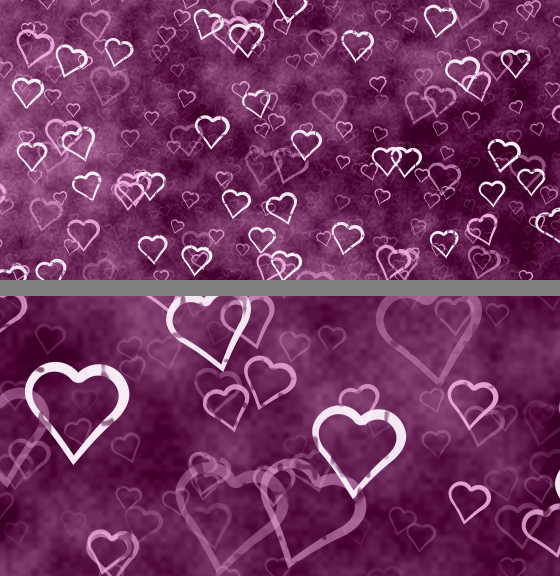
Top: the whole. Bottom: its middle third, enlarged.
Write a WebGL 1 fragment shader that draws this pattern.

```glsl
precision highp float;
// Scattered outlined hearts in white and pink over a mottled plum backdrop.
uniform vec2 u_resolution;

#define BASE_TONE 0.23
#define BLOTCH 0.85
#define CLOUD 0.95
#define GRAIN 0.24
#define TILT 0.75
#define STROKE 0.105
#define DARK_PLUM vec3(0.32, 0.05, 0.24)
#define LIGHT_PLUM vec3(0.72, 0.46, 0.65)
#define PINK vec3(0.95, 0.69, 0.89)
#define WHITE vec3(0.99, 0.95, 0.99)

float hash(vec2 p) {
  vec3 q = fract(p.xyx * vec3(0.1031, 0.1030, 0.0973));
  q += dot(q, q.yzx + 33.33);
  return fract((q.x + q.y) * q.z);
}

float noise(vec2 p) {
  vec2 i = floor(p), f = fract(p);
  f = f * f * (3.0 - 2.0 * f);
  return mix(mix(hash(i), hash(i + vec2(1.0, 0.0)), f.x),
             mix(hash(i + vec2(0.0, 1.0)), hash(i + 1.0), f.x), f.y);
}

float fbm(vec2 p) {
  float sum = 0.0, amp = 0.5;
  for (int i = 0; i < 5; i++) {
    sum += amp * noise(p);
    p = mat2(1.6, 1.2, -1.2, 1.6) * p + 17.3;
    amp *= 0.5;
  }
  return sum;
}

// Signed distance to a heart about 1.2 wide, tip at the origin.
float heart(vec2 p) {
  p.x = abs(p.x) * (1.0 + 0.22 * (1.0 - smoothstep(0.15, 0.85, p.y)));
  if (p.x + p.y > 1.0) return length(p - vec2(0.25, 0.75)) - 0.35355;
  float edge = min(length(p - vec2(0.0, 1.0)),
                   length(p - 0.5 * max(p.x + p.y, 0.0)));
  return edge * sign(p.x - p.y);
}

// Coverage of one layer of jittered, tilted heart outlines.
float heartLayer(vec2 p, float cell, float size, float density,
                 vec2 alphaRange, float seed) {
  float pixel = 1.0 / u_resolution.y;
  float clear = 1.0;
  vec2 home = floor(p / cell);
  for (int j = -1; j <= 1; j++) {
    for (int i = -1; i <= 1; i++) {
      vec2 id = home + vec2(float(i), float(j));
      vec2 key = id + seed + 50.0;
      if (hash(key + 3.7) > density) continue;
      vec2 jitter = vec2(hash(key + 11.3), hash(key + 29.1));
      float scale = size * mix(0.82, 1.12, hash(key + 41.9));
      float angle = TILT * (hash(key + 57.7) - 0.5);
      float c = cos(angle), s = sin(angle);
      vec2 q = mat2(c, s, -s, c) * (p - (id + jitter) * cell) / scale;
      q.y = q.y / 1.06 + 0.55;
      float d = heart(q);
      // The stroke swells on one lobe and thins towards the tip.
      float width = STROKE * clamp(0.65 + 0.45 * q.y + 0.35 * q.x, 0.5, 1.4);
      float band = min(-d, d + width) * scale;
      float alpha = mix(alphaRange.x, alphaRange.y, hash(key + 73.1));
      clear *= 1.0 - alpha * clamp(band / pixel + 0.5, 0.0, 1.0);
    }
  }
  return 1.0 - clear;
}

// Soft round pool of light or shade.
float pool(vec2 p, vec2 center, float radius) {
  vec2 d = (p - center) / radius;
  return exp(-dot(d, d));
}

void main() {
  vec2 p = gl_FragCoord.xy / u_resolution.y;
  float across = gl_FragCoord.x / u_resolution.x;

  // Mottled backdrop: broad blotches, cloudy texture and fine grain.
  float tone = BASE_TONE + 0.14 * (0.5 - across);
  tone += BLOTCH * (fbm(p * 2.6 + 4.0) - 0.48);
  tone += CLOUD * (fbm(p * 15.0 + 31.0) - 0.48);
  tone += GRAIN * (noise(p * 130.0) - 0.5);
  tone += 0.24 * pool(p, vec2(0.24, 0.48), 0.32);
  tone += 0.18 * pool(p, vec2(0.92, 0.22), 0.28);
  tone += 0.12 * pool(p, vec2(1.2, 0.85), 0.35);
  tone -= 0.20 * pool(p, vec2(1.65, 0.42), 0.33);
  tone -= 0.12 * pool(p, vec2(0.58, 0.5), 0.22);
  vec3 color = max(mix(DARK_PLUM, LIGHT_PLUM, max(tone, -0.22)), 0.0);

  // Worn ink: small chips and uneven fading.
  float chips = 1.0 - 0.65 * smoothstep(0.74, 0.9, noise(p * 95.0 + 9.0));
  float fade = chips * mix(0.7, 1.1, fbm(p * 30.0));

  // Hearts from faint and small to bright and large.
  color = mix(color, PINK, fade * heartLayer(p, 0.065, 0.029, 0.7, vec2(0.08, 0.32), 0.0));
  color = mix(color, PINK, fade * heartLayer(p, 0.1, 0.043, 0.65, vec2(0.1, 0.38), 130.0));
  color = mix(color, PINK, fade * heartLayer(p, 0.25, 0.112, 0.5, vec2(0.3, 0.75), 260.0));
  color = mix(color, PINK, chips * heartLayer(p, 0.12, 0.05, 0.7, vec2(0.4, 0.95), 390.0));
  color = mix(color, PINK, chips * heartLayer(p, 0.3, 0.105, 0.45, vec2(0.85, 1.0), 520.0));
  color = mix(color, WHITE, chips * heartLayer(p, 0.2, 0.097, 0.53, vec2(0.92, 1.0), 650.0));

  gl_FragColor = vec4(color, 1.0);
}
```
